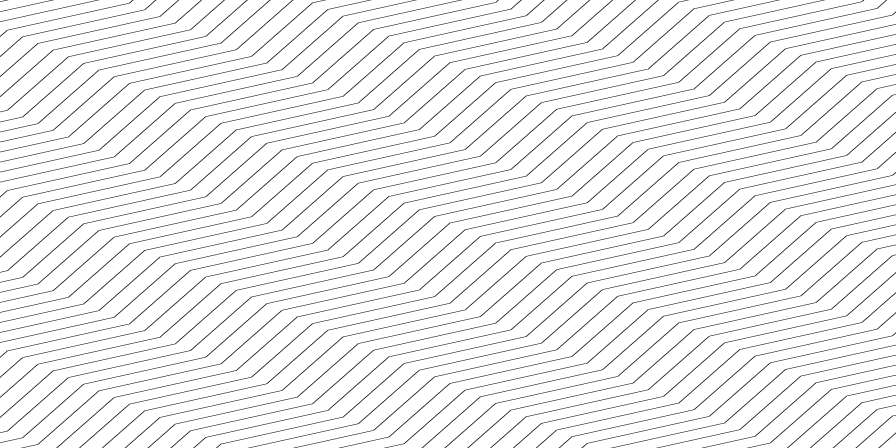
This pattern is drawn by a Shadertoy shader. Its source:

```glsl
// Thin black zigzag lines on white, stacked along descending rows of corners.

const vec3 PAPER = vec3(1.0);
const vec3 INK = vec3(0.0);

// Lengths are fractions of the canvas height.
const vec2 CORNER = vec2(0.0846, 0.7240); // one corner where shallow turns steep
const float STEP_X = 0.03406;             // horizontal offset between lines
const float ROW_FALL = 0.436;             // descent of the corner rows
const float BAND_PERIOD = 0.358;          // height of one steep and one shallow band
const float STEEP_STEPS = 4.0;            // line offsets spanned by each segment
const float SHALLOW_STEPS = 8.0;
const float STEEP_WIDTH = 0.00168;
const float SHALLOW_WIDTH = 0.00117;

// Part of a pixel-wide window covered by a line at the given distance.
float lineCoverage(float dist, float width, float pixel) {
    float top = min(dist + 0.5 * pixel, 0.5 * width);
    float bottom = max(dist - 0.5 * pixel, -0.5 * width);
    return clamp((top - bottom) / pixel, 0.0, 1.0);
}

// Slope of a segment that crosses half a band period in the given steps.
float segmentSlope(float steps) {
    return 0.5 * BAND_PERIOD / (steps * STEP_X) - ROW_FALL;
}

// Distance to the nearest line, from its offset in line steps.
float lineDistance(float offset, float slope) {
    float nearest = abs(fract(offset + 0.5) - 0.5);
    return nearest * STEP_X * (slope + ROW_FALL) / sqrt(1.0 + slope * slope);
}

float zigzagLines(vec2 p, float pixel) {
    // Phase across the skewed bands: steep first, then shallow.
    vec2 q = p - CORNER;
    float phase = 2.0 * fract((q.y + ROW_FALL * q.x) / BAND_PERIOD);
    bool steep = phase < 1.0;

    // Remove the zigzag's own advance so that lines fall on whole numbers.
    float advance = STEEP_STEPS * min(phase, 1.0)
                  + SHALLOW_STEPS * max(phase - 1.0, 0.0);
    float offset = q.x / STEP_X - advance;

    float slope = segmentSlope(steep ? STEEP_STEPS : SHALLOW_STEPS);
    float width = steep ? STEEP_WIDTH : SHALLOW_WIDTH;
    return lineCoverage(lineDistance(offset, slope), width, pixel);
}

void mainImage(out vec4 fragColor, in vec2 fragCoord) {
    float pixel = 1.0 / iResolution.y;
    float ink = zigzagLines(fragCoord * pixel, pixel);
    fragColor = vec4(mix(PAPER, INK, ink), 1.0);
}
```
